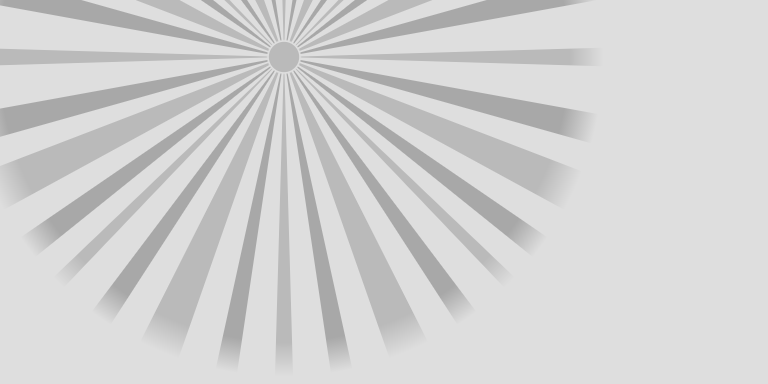
This background is drawn by a WebGL 2 fragment shader. Its source:

```glsl
#version 300 es
precision highp float;

uniform vec2 u_resolution;
out vec4 fragColor;

// Ray directions and half widths in degrees, for one quadrant
const float rayAngle[9] = float[](0.0, 13.0, 24.8, 36.6, 45.0, 55.0, 66.95, 79.6, 90.0);
const float rayHalfWidth[9] = float[](1.67, 2.7, 3.8, 2.2, 1.3, 2.05, 3.75, 1.95, 1.62);

// Antialiased coverage of a wedge whose apex is the hub
float wedge(float angle, float radius, float center, float halfWidth, float pixel) {
    float edge = radians(halfWidth - abs(angle - center)) * radius;
    float thickness = 2.0 * radians(halfWidth) * radius;
    return min(clamp(edge / pixel + 0.5, 0.0, 1.0), thickness / pixel);
}

void main() {
    float pixel = 1.0 / u_resolution.y;
    vec2 p = gl_FragCoord.xy / u_resolution.y - vec2(0.7396, 0.8516);
    float radius = length(p);

    // Fold all four quadrants into one
    vec2 folded = abs(p) + vec2(1e-6, 0.0);
    float angle = degrees(atan(folded.y, folded.x));

    // Rays begin past a thin gap and dissolve at the rim
    float visible = smoothstep(0.041, 0.047, radius)
                  * (1.0 - clamp((radius - 0.742) / 0.09, 0.0, 1.0));

    vec3 color = vec3(0.871);
    for (int i = 0; i < 9; i++) {
        vec3 rayColor = vec3(i % 2 == 0 ? 0.728 : 0.66);
        float coverage = wedge(angle, radius, rayAngle[i], rayHalfWidth[i], pixel);
        color = mix(color, rayColor, coverage * visible);
    }

    // Solid hub
    float hub = clamp((0.0395 - radius) / pixel + 0.5, 0.0, 1.0);
    color = mix(color, vec3(0.728), hub);

    fragColor = vec4(color, 1.0);
}
```
